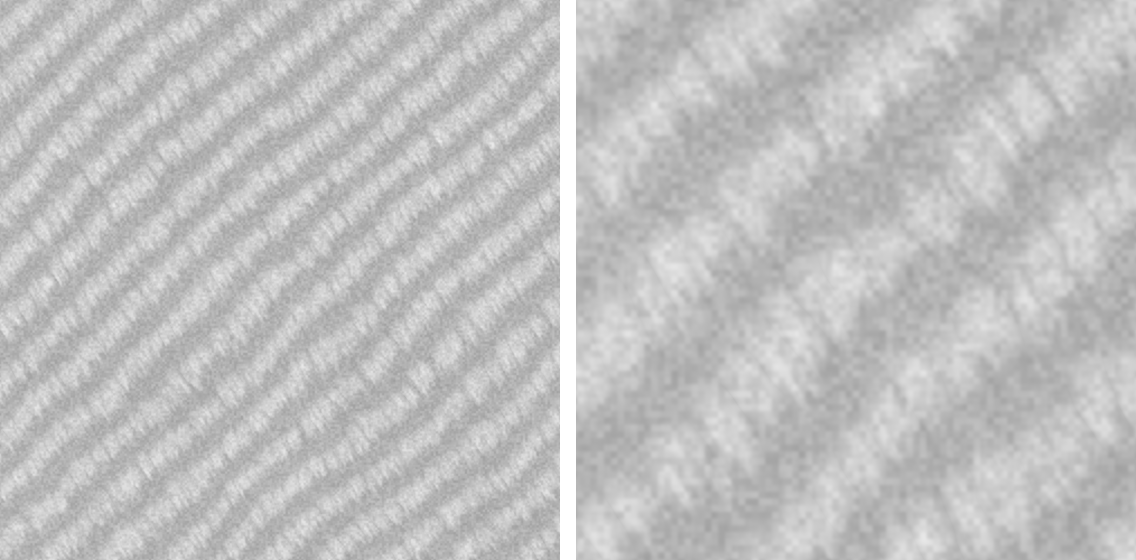
Left, the full canvas; right, a detail of the centre.
Give the GLSL for this texture, as a three.js fragment shader.

```glsl
// Pale grey crinkled cloth: diagonal bands, each a row of soft short ribs.
// A gently warped plane wave numbers the bands; jittered superellipse ribs are
// blended along each one, then fine grain and fibre streaks are added.

varying vec2 vUv;

const vec2 BANDS = vec2(9.3, 10.0);       // bands across and down
const float BAND_OFFSET = 0.2;            // shift of the bands, in periods
const float RIBS_PER_UNIT = 37.0;         // ribs per canvas length of band
const float RIB_TILT = 0.55;              // lean of the creases
const float RIB_POWER = 2.3;              // squareness of a rib
const vec3 FIELD_COLOR = vec3(0.695);
const vec3 RIB_COLOR = vec3(0.83);

float hash(vec2 p) {
  vec3 q = fract(vec3(p.xyx) * 0.1031);
  q += dot(q, q.yzx + 33.33);
  return fract((q.x + q.y) * q.z);
}

float valueNoise(vec2 p) {
  vec2 cell = floor(p);
  vec2 f = fract(p);
  f = f * f * f * (f * (f * 6.0 - 15.0) + 10.0);
  float low = mix(hash(cell), hash(cell + vec2(1.0, 0.0)), f.x);
  float high = mix(hash(cell + vec2(0.0, 1.0)), hash(cell + vec2(1.0)), f.x);
  return mix(low, high, f.y);
}

// Noise centred on zero, from -0.5 to 0.5
float signedNoise(vec2 p, float scale, float seed) {
  return valueNoise(p * scale + seed) - 0.5;
}

// One soft rib: offset from its centre, half sizes
float ribMask(vec2 offset, vec2 halfSize) {
  vec2 d = pow(abs(offset / halfSize) + 0.0001, vec2(RIB_POWER));
  float radius = pow(d.x + d.y, 1.0 / RIB_POWER);
  return 1.0 - smoothstep(0.3, 1.2, radius);
}

// Brightest of the neighbouring ribs at a place along and across a band
float ribRow(float along, float across, float band) {
  float row = 0.0;
  for (int i = -1; i <= 1; i++) {
    float index = floor(along) + float(i);
    vec2 id = vec2(index, band) + 100.0;
    float shift = hash(id);
    float size = hash(id + 37.0);
    float level = hash(id + 71.0);
    vec2 center = vec2(index + 0.5 + (shift - 0.5) * 0.4, (level - 0.5) * 0.08);
    vec2 halfSize = vec2(mix(0.62, 0.84, size), mix(0.30, 0.40, shift));
    float rib = ribMask(vec2(along, across) - center, halfSize);
    row = max(row, rib * mix(0.82, 1.0, level));
  }
  return row;
}

void main() {
  vec2 uv = vUv;
  vec2 bandDir = normalize(BANDS.yx);
  vec2 creaseDir = normalize(vec2(-0.515, 0.857));

  // Fibre streaks run along the creases
  vec2 fibre = vec2(dot(uv, vec2(creaseDir.y, -creaseDir.x)), dot(uv, creaseDir));
  float streak = valueNoise(fibre * vec2(190.0, 55.0) + 50.0) - 0.5;

  // Slightly wavy band coordinate, with ragged edges
  float phase = dot(uv, vec2(-BANDS.x, BANDS.y)) + BAND_OFFSET;
  phase += signedNoise(uv, 3.5, 11.0) * 0.4 + signedNoise(uv, 11.0, 23.0) * 0.24;
  float band = floor(phase);
  float across = fract(phase) - 0.5;

  // Rib coordinate, leaning and unevenly spaced
  float along = dot(uv, bandDir) * RIBS_PER_UNIT - RIB_TILT * across;
  along += signedNoise(uv, 12.0, 61.0) * 0.8 + streak * 0.16;
  float ribs = ribRow(along, across + streak * 0.13, band);

  // Colour, broad wear, fibres and grain
  vec3 color = mix(FIELD_COLOR, RIB_COLOR, ribs);
  float wear = signedNoise(uv, 6.0, 83.0) * 0.015;
  float grain = signedNoise(uv, 250.0, 7.0) * 0.085
              + signedNoise(uv, 150.0, 31.0) * 0.045;
  float fibres = streak * mix(0.025, 0.075, ribs);
  gl_FragColor = vec4(color + wear + grain + fibres, 1.0);
}
```
